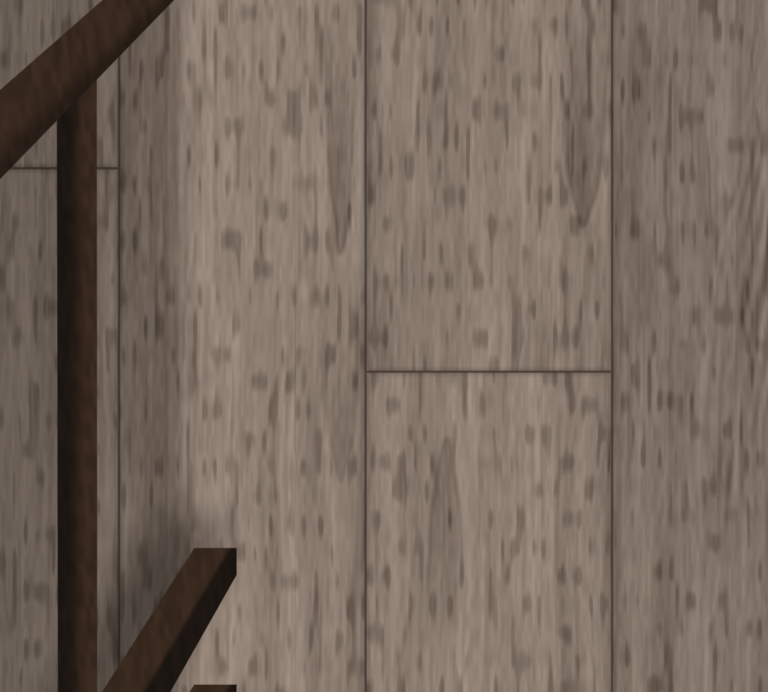
A Shadertoy shader for this texture:

```glsl
// Weathered grey-brown plank floor with dark wooden bars crossing the left side.

const vec3 PALE_WOOD  = vec3(0.62, 0.555, 0.505);
const vec3 DARK_WOOD  = vec3(0.32, 0.27, 0.235);
const vec3 SEAM_COLOR = vec3(0.25, 0.21, 0.185);
const vec3 BAR_BROWN  = vec3(0.215, 0.155, 0.115);
const vec3 BAR_DEEP   = vec3(0.11, 0.085, 0.07);
const float PLANK_WIDTH  = 0.321;
const float PLANK_LENGTH = 1.4;
const float FIRST_SEAM   = 0.155;

float hash(vec2 p) {
    return fract(sin(dot(p, vec2(127.1, 311.7))) * 43758.5);
}

float noise(vec2 p) {
    vec2 i = floor(p), f = fract(p);
    f = f * f * (3.0 - 2.0 * f);
    return mix(mix(hash(i), hash(i + vec2(1, 0)), f.x),
               mix(hash(i + vec2(0, 1)), hash(i + vec2(1, 1)), f.x), f.y);
}

float fill(float d, float px) { return smoothstep(px, -px, d); }

// Straight grain: broad bands, thin streaks, fibres and short dark pores.
float grain(vec2 p, vec2 seed) {
    vec2 q = p + seed;
    q.x += 0.008 * noise(q * vec2(9.0, 5.0));
    float broad = noise(q * vec2(36.0, 2.0)) - 0.5;
    float streak = noise(q * vec2(150.0, 8.0)) - 0.5;
    float fibre = noise(q * vec2(290.0, 45.0)) - 0.5;
    float pores = smoothstep(0.58, 0.92, noise(q * vec2(140.0, 27.0)));
    return 0.28 * broad + 0.26 * streak + 0.2 * fibre - 0.34 * pores;
}

// Pointed growth figure; the sign of halfWidth sets the way it opens.
float flame(vec2 p, vec2 tip, float halfWidth) {
    float t = (p.y - tip.y) * sign(halfWidth);
    float edge = abs(halfWidth) * (1.0 - exp(-13.0 * max(t, 0.0)));
    float wobble = 0.006 * (noise(p * vec2(30.0, 18.0)) - 0.5);
    float d = abs(p.x - tip.x + wobble) - edge;
    float body = smoothstep(0.003, -0.003, d);
    float rim = smoothstep(0.006, 0.0, abs(d));
    float fade = smoothstep(0.0, 0.012, t) * smoothstep(0.42, 0.05, t);
    return fade * (0.65 * body + 0.35 * rim);
}

// Curved growth rings sweeping upward to the right.
float rings(vec2 p) {
    float d = p.x - 0.9375 - 0.34 * pow(max(p.y - 0.276, 0.0), 2.0);
    float wave = 0.5 + 0.5 * sin(d * 400.0 + 5.0 * noise(p * vec2(20.0, 9.0)));
    return wave * smoothstep(-0.07, 0.01, d) * smoothstep(0.1, 0.3, p.y)
         * noise(p * vec2(60.0, 14.0));
}

// Returns signed distance and position across the bar from -1 to 1.
vec2 taperedBar(vec2 p, vec2 a, vec2 b, float ra, float rb) {
    vec2 axis = b - a, q = p - a;
    float radius = mix(ra, rb, dot(q, axis) / dot(axis, axis));
    float across = (q.x * axis.y - q.y * axis.x) / length(axis);
    return vec2(abs(across) - radius, across / radius);
}

vec2 rung(vec2 p) {
    vec2 bar = taperedBar(p, vec2(0.178, 0.0), vec2(0.291, 0.1875), 0.038, 0.032);
    bar.x = max(bar.x, max(p.y - 0.1875, p.x - 0.308));
    return bar;
}

vec3 floorColor(vec2 p, float px) {
    float column = floor((p.x - FIRST_SEAM) / PLANK_WIDTH);
    float across = fract((p.x - FIRST_SEAM) / PLANK_WIDTH);
    float along = (p.y - 0.5495 + 0.1325 * column - 0.7 * mod(column + 1.0, 2.0)) / PLANK_LENGTH;
    vec2 board = vec2(column, floor(along));
    vec2 seed = 3.0 + 5.0 * vec2(hash(board), hash(board + 7.0));

    // Board tone, with a darker strip beside its left edge.
    float tone = 0.77 + 0.08 * (hash(board + 3.0) - 0.5) + grain(p, seed);
    tone -= 0.1 * smoothstep(0.26, 0.23, across);
    tone -= 0.09 * smoothstep(0.7, 0.76, across) * noise(p * vec2(25.0, 3.0));
    tone -= 0.16 * smoothstep(0.004, 0.0, abs(across - 0.715)) * noise(p * vec2(3.0, 8.0));

    // Growth figures: tip position, signed half width, strength.
    vec4 figures[4] = vec4[4](
        vec4(0.443, 0.563, 0.020, 0.48), vec4(0.762, 0.599, 0.031, 0.42),
        vec4(0.443, 0.267, 0.027, 0.27), vec4(0.582, 0.338, -0.025, 0.38));
    for (int i = 0; i < 4; i++)
        tone -= figures[i].w * flame(p, figures[i].xy, figures[i].z);
    tone -= 0.5 * rings(p);
    vec3 color = mix(DARK_WOOD, PALE_WOOD, clamp(tone, 0.0, 1.05));

    // Seams between boards.
    float side = min(across, 1.0 - across) * PLANK_WIDTH;
    float end = min(fract(along), 1.0 - fract(along)) * PLANK_LENGTH;
    float gap = min(side, end);
    color *= 1.0 - 0.14 * smoothstep(0.009, 0.0, gap);
    return mix(color, SEAM_COLOR, 0.8 * fill(gap - 0.0014, px));
}

void mainImage(out vec4 fragColor, in vec2 fragCoord) {
    vec2 p = fragCoord / iResolution.x;
    float px = 1.0 / iResolution.x;
    vec3 color = floorColor(p, px);

    // Soft shade on the left and toward the far right.
    color *= 1.0 - 0.17 * smoothstep(0.25, 0.215, p.x) - 0.1 * smoothstep(0.16, 0.07, p.x);
    color *= 1.0 - 0.1 * smoothstep(0.7, 1.0, p.x);
    color *= 1.0 - 0.28 * smoothstep(0.06, -0.02, rung(p + vec2(0.035, -0.02)).x);

    float barGrain = 0.88 + 0.24 * noise(vec2(p.x + p.y * 0.1, p.y) * vec2(160.0, 50.0));

    // Upright post, lit on its right face.
    vec2 post = taperedBar(p, vec2(0.101, 0.0), vec2(0.1, 0.8), 0.0255, 0.026);
    vec3 postColor = mix(BAR_DEEP, BAR_BROWN, smoothstep(-0.5, 0.5, post.y));
    color = mix(color, postColor * barGrain, fill(max(post.x, p.y - 0.8), px));

    // Slanted rungs, darker on the right face.
    for (int i = 0; i < 2; i++) {
        vec2 bar = rung(p + vec2(0.0, 0.178 * float(i)));
        vec3 rungColor = mix(BAR_BROWN, BAR_DEEP, smoothstep(0.1, 0.35, bar.y));
        color = mix(color, rungColor * barGrain, fill(bar.x, px));
    }

    // Diagonal top beam.
    vec2 beam = taperedBar(p, vec2(0.0, 0.728), vec2(0.182, 0.901), 0.042, 0.032);
    vec3 beamColor = mix(BAR_BROWN, BAR_DEEP, 0.6 * smoothstep(0.2, 0.9, beam.y));
    color = mix(color, beamColor * barGrain, fill(beam.x, px));

    fragColor = vec4(color, 1.0);
}
```
